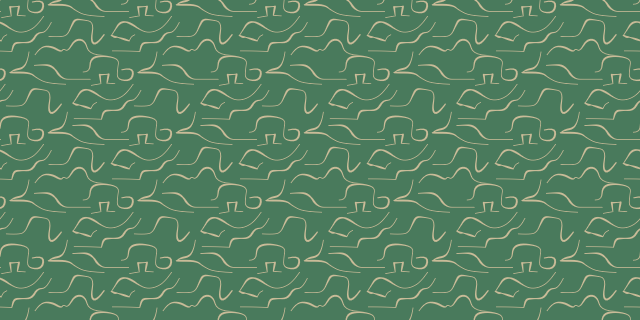
Write a Shadertoy shader that draws this pattern.

```glsl
// Cream brush-line doodles scattered over sage green, in a staggered square repeat.

#define TILES_DOWN 2.5            // repeats over the canvas height
#define TILE 230.4                // repeat size in drawing units
#define ORIGIN vec2(384.0, 192.0) // drawing origin, from the upper left
#define TWIN vec2(-69.0, 122.0)   // offset of the second set in a repeat
#define THIN 0.62                 // half-width of the plain line
#define THICK 1.75                // half-width where the brush presses
#define SWELL 0.13                // length of a press, as a share of the stroke
#define REACH 74.0                // half-size of the box around a stroke
#define GREEN vec3(0.288, 0.478, 0.360)
#define CREAM vec3(0.790, 0.735, 0.595)

const int KNOTS = 10;
const int STEPS = 5;

// Distance to a tapered segment with half-widths wa and wb
float taper(vec2 p, vec2 a, vec2 b, float wa, float wb) {
    vec2 ab = b - a;
    float h = clamp(dot(p - a, ab) / max(dot(ab, ab), 1e-4), 0.0, 1.0);
    return length(p - a - ab * h) - mix(wa, wb, h);
}

// Half-width at u along the stroke, pressed at two places
float brush(float u, vec2 press) {
    vec2 k = (u - press) / SWELL;
    vec2 bump = exp(-k * k);
    return mix(THIN, THICK, max(bump.x, bump.y));
}

// Quadratic B-spline stroke, wrapped into the repeat; doubled knots make corners
float trace(vec2 p, vec2 knot[KNOTS], vec2 press) {
    vec2 centre = 0.5 * (knot[0] + knot[KNOTS - 1]);
    vec2 q = mod(p - centre + 0.5 * TILE, TILE) - 0.5 * TILE;
    float d = 1e3;
    if (max(abs(q.x), abs(q.y)) > REACH) return d;
    q += centre;
    vec2 last = knot[0];
    float lastWidth = brush(0.0, press);
    for (int i = 1; i < KNOTS - 1; i++) {
        vec2 a = i == 1 ? knot[0] : 0.5 * (knot[i - 1] + knot[i]);
        vec2 c = i == KNOTS - 2 ? knot[i + 1] : 0.5 * (knot[i] + knot[i + 1]);
        for (int j = 1; j <= STEPS; j++) {
            float t = float(j) / float(STEPS);
            vec2 next = mix(mix(a, knot[i], t), mix(knot[i], c, t), t);
            float width = brush((float(i - 1) + t) / float(KNOTS - 2), press);
            d = min(d, taper(q, last, next, lastWidth, width));
            last = next;
            lastWidth = width;
        }
    }
    return d;
}

// A stroke and its staggered twin
float pair(vec2 p, vec2 knot[KNOTS], vec2 press, vec2 twin) {
    return min(trace(p, knot, press), trace(p - twin, knot, press));
}

float doodles(vec2 p) {
    // Leaf: wavy upper edge, short folded lower edge
    float d = pair(p, vec2[KNOTS](vec2(47, 102), vec2(53, 93), vec2(61, 80), vec2(72, 77), vec2(84, 82),
        vec2(97, 91), vec2(110, 97), vec2(127, 95), vec2(144, 84), vec2(155, 68)), vec2(0.22, 0.42), TWIN);
    d = min(d, pair(p, vec2[KNOTS](vec2(47, 102), vec2(52, 105), vec2(56, 105), vec2(60, 106), vec2(70, 109),
        vec2(79, 112), vec2(79, 112), vec2(82, 106), vec2(85, 103), vec2(89, 101)), vec2(0.1, 0.45), TWIN));
    // Rounded stairs
    d = min(d, pair(p, vec2[KNOTS](vec2(49, 130), vec2(70, 130), vec2(98, 131), vec2(98, 131), vec2(102, 116),
        vec2(114, 115), vec2(134, 115), vec2(144, 97), vec2(160, 97), vec2(169, 79)), vec2(0.45, 0.73), TWIN));
    // Hill with a hooked end
    d = min(d, pair(p, vec2[KNOTS](vec2(165, 104), vec2(184, 105), vec2(198, 102), vec2(206, 84), vec2(212, 73),
        vec2(226, 74), vec2(246, 78), vec2(240, 114), vec2(251, 119), vec2(264, 101)),
        vec2(0.4, 0.88), TWIN + vec2(-8, 3)));
    // Arch ending in a square curl
    d = min(d, pair(p, vec2[KNOTS](vec2(65, 46), vec2(77, 46), vec2(78, 22), vec2(98, 16), vec2(130, 22),
        vec2(127, 40), vec2(126, 60), vec2(153, 62), vec2(156, 37), vec2(135, 42)), vec2(0.25, 0.85), TWIN));
    // Small stool under the arch
    d = min(d, pair(p, vec2[KNOTS](vec2(80, 70), vec2(97, 67), vec2(97, 67), vec2(95, 51), vec2(95, 51),
        vec2(111, 50), vec2(111, 50), vec2(108, 66), vec2(108, 66), vec2(122, 67)), vec2(0.35, 0.7), TWIN));
    // Long slope
    d = min(d, pair(p, vec2[KNOTS](vec2(208, 34), vec2(222, 33), vec2(236, 34), vec2(246, 42), vec2(252, 52),
        vec2(262, 59), vec2(274, 59), vec2(286, 59), vec2(297, 59), vec2(308, 59)), vec2(0.2, 0.4), TWIN));
    // Upswept hook running into a low slope
    d = min(d, pair(p, vec2[KNOTS](vec2(198, 10), vec2(196, 24), vec2(188, 39), vec2(172, 42), vec2(164, 47),
        vec2(164, 47), vec2(200, 47), vec2(212, 57), vec2(232, 67), vec2(264, 68)), vec2(0.25, 0.62), TWIN));
    // Double wave, once per repeat
    return min(d, trace(p, vec2[KNOTS](vec2(140, 137), vec2(150, 122), vec2(170, 122), vec2(187, 132),
        vec2(191, 126), vec2(199, 131), vec2(212, 109), vec2(230, 111), vec2(237, 137), vec2(262, 138)),
        vec2(0.22, 0.72)));
}

void mainImage(out vec4 fragColor, in vec2 fragCoord) {
    float pixel = TILE * TILES_DOWN / iResolution.y;
    vec2 p = vec2(fragCoord.x, iResolution.y - fragCoord.y) * pixel - ORIGIN;
    float ink = clamp(0.5 - doodles(p) / pixel, 0.0, 1.0);
    fragColor = vec4(mix(GREEN, CREAM, ink), 1.0);
}
```
